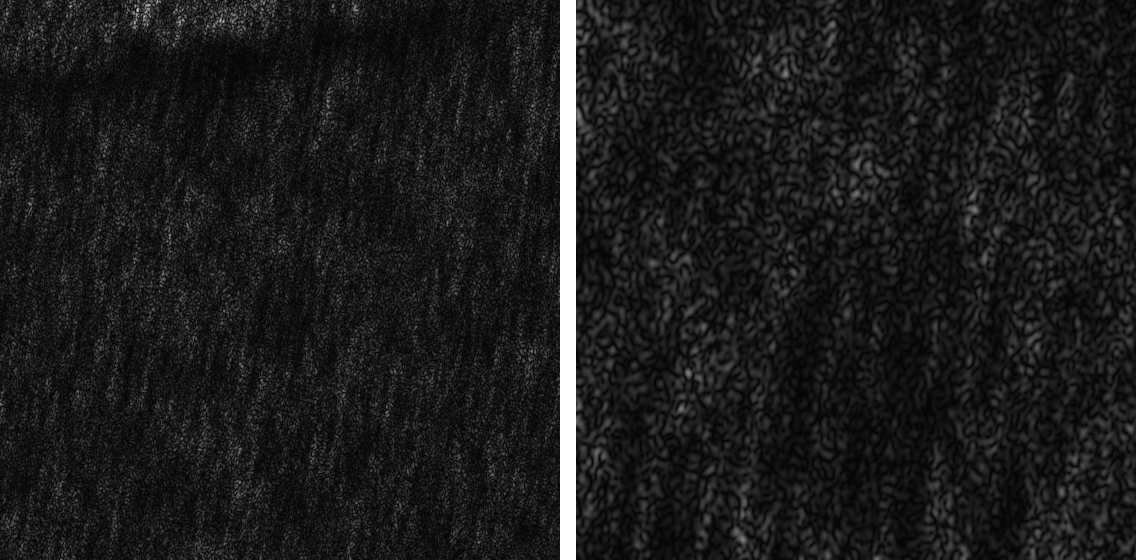
Left: the whole. Right: its middle third, enlarged.
Reproduce this texture procedurally as a WebGL 1 fragment shader.

```glsl
precision highp float;
uniform vec2 u_resolution;

#define TILT 0.17
#define GRAIN_FREQ vec2(180.0, 140.0)
#define GRAIN_GAIN 0.058
#define GRAIN_POWER 1.1
#define BLACK_LEVEL 0.014
#define STREAK_FREQ vec2(85.0, 16.0)
#define STREAK_DEPTH 1.1
#define MOTTLE_FREQ vec2(20.0, 8.0)
#define MOTTLE_DEPTH 0.65
#define GLOW_GAIN 0.95
#define SHADE_DEPTH 0.5

vec2 gradient(vec2 cell) {
  vec3 h = fract(cell.xyx * vec3(0.1031, 0.1030, 0.0973));
  h += dot(h, h.yzx + 33.33);
  float angle = 6.28318 * fract((h.x + h.y) * h.z);
  return vec2(cos(angle), sin(angle));
}

float gradientNoise(vec2 p) {
  vec2 i = floor(p);
  vec2 f = p - i;
  vec2 w = f * f * f * (f * (f * 6.0 - 15.0) + 10.0);
  float a = dot(gradient(i), f);
  float b = dot(gradient(i + vec2(1.0, 0.0)), f - vec2(1.0, 0.0));
  float c = dot(gradient(i + vec2(0.0, 1.0)), f - vec2(0.0, 1.0));
  float d = dot(gradient(i + 1.0), f - 1.0);
  return mix(mix(a, b, w.x), mix(c, d, w.x), w.y);
}

mat2 rotation(float angle) {
  float c = cos(angle), s = sin(angle);
  return mat2(c, s, -s, c);
}

// Length of a random 2D wave: bright grains in a dark net.
// Layers on turned lattices hide the noise grid.
float speckle(vec2 p) {
  vec2 wave = vec2(0.0);
  for (int k = 0; k < 2; k++) {
    float layer = float(k);
    wave.x += gradientNoise(rotation(0.35 + layer * 0.8) * p + 311.3 + layer * 57.7);
    wave.y += gradientNoise(rotation(0.75 + layer * 0.8) * p + 713.9 + layer * 91.1);
  }
  return length(wave) / 0.3;
}

// Bright patch along the upper edge with a dark fold beneath it.
float foldLight(vec2 uv) {
  float edge = 0.87 + 0.14 * uv.x;
  float ripple = 0.05 * gradientNoise(uv * vec2(7.0, 5.0) + 41.7)
               + 0.03 * gradientNoise(uv * 22.0 + 87.2);
  float height = uv.y - edge + ripple;
  float reach = 0.45 + 0.55 * exp(-pow((uv.x - 0.36) / 0.17, 2.0));
  reach *= 1.0 - smoothstep(0.55, 0.72, uv.x);
  float glow = smoothstep(-0.015, 0.05, height) * reach;
  float span = smoothstep(-0.05, 0.12, uv.x) * (1.0 - smoothstep(0.65, 1.0, uv.x));
  float below = (height + 0.035) / (height > -0.035 ? 0.035 : 0.06);
  float shade = exp(-below * below) * span;
  return (1.0 + GLOW_GAIN * glow) * (1.0 - SHADE_DEPTH * shade);
}

void main() {
  vec2 uv = gl_FragCoord.xy / u_resolution;
  vec2 p = rotation(TILT) * uv;

  // Slanted streaks and soft patches vary the grain brightness
  float streak = gradientNoise(p * STREAK_FREQ + 19.3)
               + 0.5 * gradientNoise(p * STREAK_FREQ * 0.5 + 63.1);
  float mottle = gradientNoise(p * MOTTLE_FREQ + 7.4)
               + 0.6 * gradientNoise(p * MOTTLE_FREQ * 0.4 + 29.8);
  float light = exp(STREAK_DEPTH * streak + MOTTLE_DEPTH * mottle) * foldLight(uv);

  float grain = pow(speckle(p * GRAIN_FREQ), GRAIN_POWER);
  float gray = BLACK_LEVEL + GRAIN_GAIN * grain * light;
  gl_FragColor = vec4(vec3(gray), 1.0);
}
```
